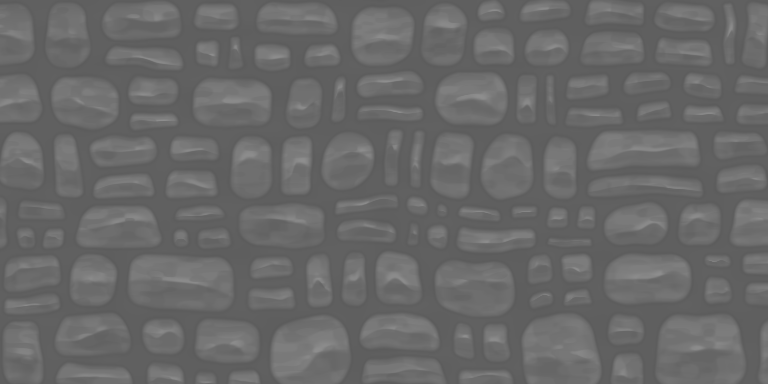
This texture is drawn by a Shadertoy shader. Its source:

```glsl
const float ROWS = 6.0;
const float COLUMN_WIDTH = 0.2;
const float MORTAR = 0.375;
const float FRONT_FACE = 0.397;
const float TOP_FACE = 0.443;

float hash(vec2 p) {
    return fract(sin(dot(p, vec2(127.1, 311.7))) * 43758.5453);
}

float noise(vec2 p) {
    vec2 i = floor(p), f = fract(p);
    f = f * f * (3.0 - 2.0 * f);
    vec2 e = vec2(0.0, 1.0);
    return mix(mix(hash(i), hash(i + e.yx), f.x),
               mix(hash(i + e.xy), hash(i + e.yy), f.x), f.y);
}

// Noise with a narrow transition, like a flat brush dab
float dab(vec2 p) {
    return smoothstep(0.38, 0.62, noise(p));
}

// Irregular one-dimensional grid
float gridEdge(float i, float seed, float jitter) {
    return i + jitter * (hash(vec2(i, seed)) - 0.5);
}

float gridIndex(float x, float seed, float jitter) {
    float i = floor(x);
    if (x < gridEdge(i, seed, jitter)) return i - 1.0;
    return i + step(gridEdge(i + 1.0, seed, jitter), x);
}

// Keeps the part of the interval that holds x; returns low, high, side
vec3 splitInterval(vec2 span, float x, float ratio) {
    float cut = mix(span.x, span.y, ratio);
    return x < cut ? vec3(span.x, cut, 0.0) : vec3(cut, span.y, 1.0);
}

float roundedBox(vec2 p, vec2 halfSize, float radius) {
    vec2 q = abs(p) - halfSize + radius;
    return length(max(q, 0.0)) + min(max(q.x, q.y), 0.0) - radius;
}

// Painted stone: lit top, dark front, glint along the ledge between them
float stoneShade(vec2 u, vec2 p, vec2 id) {
    vec2 offset = 37.0 * vec2(hash(id + 5.1), hash(id + 6.3));
    float ledge = mix(-0.25, 0.3, hash(id + 7.7)) - 0.2 * u.x * u.x
                + 0.25 * (hash(id + 8.2) - 0.5) * u.x
                + 0.5 * (noise(u * vec2(1.6, 1.0) + offset) - 0.5);
    float above = u.y - ledge;
    float patches = dab(p * vec2(22.0, 38.0) + offset);
    float strokes = dab(p * vec2(30.0, 75.0) + offset.yx);

    float front = FRONT_FACE + 0.022 * patches + 0.012 * strokes;
    front += 0.02 * smoothstep(-0.45, -0.75, u.y);
    front += 0.015 * smoothstep(0.5, 0.8, abs(u.x));
    float top = TOP_FACE + 0.026 * patches + 0.018 * strokes;
    top -= 0.025 * smoothstep(0.45, 0.95, u.y);

    float shade = mix(front, top, smoothstep(-0.09, 0.09, above));
    float glintCenter = 0.5 * (hash(id + 9.4) - 0.3);
    float glint = smoothstep(-0.05, 0.06, above) * smoothstep(0.4, 0.1, above)
                * smoothstep(0.7, 0.2, abs(u.x - glintCenter));
    shade += glint * (0.02 + 0.04 * strokes);
    return shade + 0.024 * (hash(id + 10.6) - 0.5);
}

void mainImage(out vec4 fragColor, in vec2 fragCoord) {
    vec2 uv = fragCoord / iResolution.y;
    float pixel = 1.0 / iResolution.y;

    // Bend the courses and roughen the outlines
    vec2 p = uv;
    p += 0.035 * (vec2(noise(uv * 4.0), noise(uv * 4.0 + 31.0)) - 0.5);
    p += 0.012 * (vec2(noise(uv * 17.0 + 9.0), noise(uv * 17.0 + 53.0)) - 0.5);

    // Find the cell in its course
    float row = gridIndex(p.y * ROWS, 3.0, 0.3);
    float seed = row + 20.0;
    float shift = hash(vec2(row, 11.0));
    float x = p.x / COLUMN_WIDTH + shift;
    float column = gridIndex(x, seed, 0.6);
    vec2 id = vec2(column, row);
    vec2 spanX = (vec2(gridEdge(column, seed, 0.6),
                       gridEdge(column + 1.0, seed, 0.6)) - shift) * COLUMN_WIDTH;
    vec2 spanY = vec2(gridEdge(row, 3.0, 0.3), gridEdge(row + 1.0, 3.0, 0.3)) / ROWS;

    // Split some cells into stacked or neighbouring smaller stones
    if (hash(id + 0.7) < 0.5) {
        vec3 part = splitInterval(spanY, p.y, mix(0.36, 0.64, hash(id + 1.3)));
        spanY = part.xy;
        id.y += 50.0 * (part.z + 1.0);
    }
    if (hash(id + 2.9) < 0.2) {
        vec3 part = splitInterval(spanX, p.x, mix(0.35, 0.65, hash(id + 3.1)));
        spanX = part.xy;
        id.x += 50.0 * (part.z + 1.0);
    }

    // Stone outline with tilt and taper
    vec2 center = 0.5 * vec2(spanX.x + spanX.y, spanY.x + spanY.y);
    vec2 halfSize = 0.5 * vec2(spanX.y - spanX.x, spanY.y - spanY.x);
    halfSize -= mix(0.009, 0.016, hash(id + 4.4));
    vec2 q = p - center;
    float tilt = 0.14 * (hash(id + 12.5) - 0.5);
    q = mat2(cos(tilt), -sin(tilt), sin(tilt), cos(tilt)) * q;
    q.x *= 1.0 + 0.14 * hash(id + 13.8) * (1.0 + q.y / halfSize.y);
    float radius = min(halfSize.x, halfSize.y) * mix(0.55, 0.95, hash(id + 14.2));
    float dist = roundedBox(q, halfSize, radius);

    // Mortar with a faint contact shadow, then the stone with a soft rim
    float ground = MORTAR + 0.012 * (noise(uv * vec2(14.0, 24.0)) - 0.5);
    ground -= 0.014 * smoothstep(0.012, 0.0, dist);
    float stone = stoneShade(q / halfSize, p, id);
    stone = mix(stone, MORTAR + 0.02, 0.65 * smoothstep(-0.013, 0.0, dist));
    float cover = smoothstep(0.002 + pixel, -0.002 - pixel, dist);
    fragColor = vec4(vec3(mix(ground, stone, cover)), 1.0);
}
```
